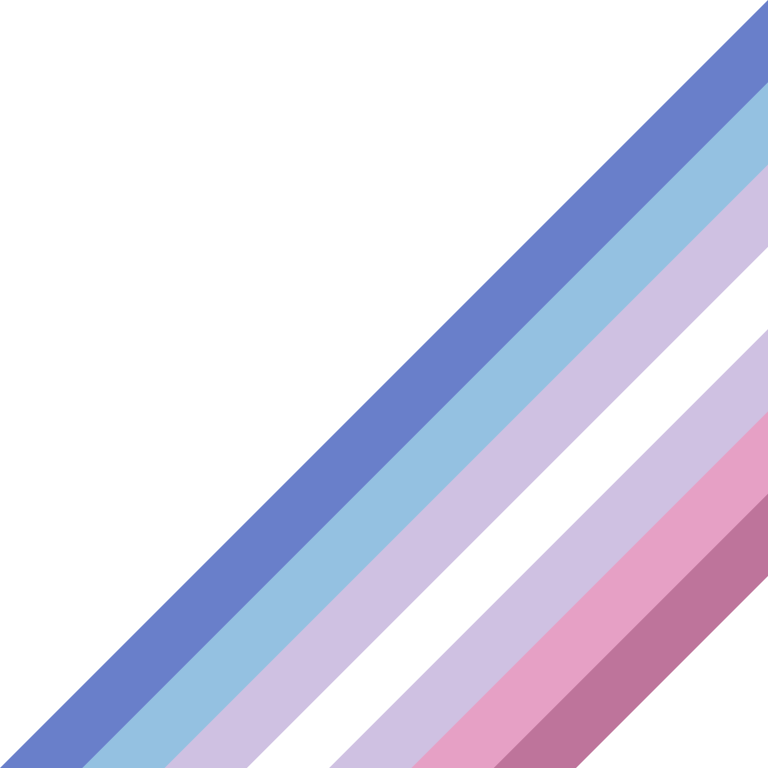
Write a Shadertoy shader that draws this background.

```glsl
// Seven equal diagonal stripes crossing the lower right half of a white canvas.
// The signed offset from the rising diagonal gives the stripe index; each
// stripe is painted over the previous one with an antialiased edge.

const vec3 WHITE    = vec3(1.0);
const vec3 BLUE     = vec3(0.412, 0.498, 0.792);
const vec3 SKY      = vec3(0.580, 0.757, 0.882);
const vec3 LAVENDER = vec3(0.812, 0.757, 0.886);
const vec3 PINK     = vec3(0.902, 0.627, 0.773);
const vec3 MAUVE    = vec3(0.745, 0.455, 0.608);

const int STRIPE_COUNT = 7;
const float BAND_SPAN = 0.75; // total width of all stripes along the x axis

// Colour of a stripe, counted from the main diagonal to the lower right corner
vec3 stripeColor(int index) {
    if (index == 0) return BLUE;
    if (index == 1) return SKY;
    if (index == 2 || index == 4) return LAVENDER;
    if (index == 5) return PINK;
    if (index == 6) return MAUVE;
    return WHITE;
}

// Smooth step from 0 to 1 as the offset passes an edge
float edgeMask(float offset, float edge, float softness) {
    return smoothstep(edge - softness, edge + softness, offset);
}

// Layers the stripes in order; the last pass restores white beyond them
vec3 diagonalStripes(float offset, float stripeWidth, float softness) {
    vec3 color = WHITE;
    for (int i = 0; i <= STRIPE_COUNT; i++) {
        float mask = edgeMask(offset, float(i) * stripeWidth, softness);
        color = mix(color, stripeColor(i), mask);
    }
    return color;
}

void mainImage(out vec4 fragColor, in vec2 fragCoord) {
    vec2 uv = fragCoord / iResolution.xy;
    float offset = uv.x - uv.y;
    float stripeWidth = BAND_SPAN / float(STRIPE_COUNT);
    float softness = 1.0 / min(iResolution.x, iResolution.y);
    fragColor = vec4(diagonalStripes(offset, stripeWidth, softness), 1.0);
}
```
